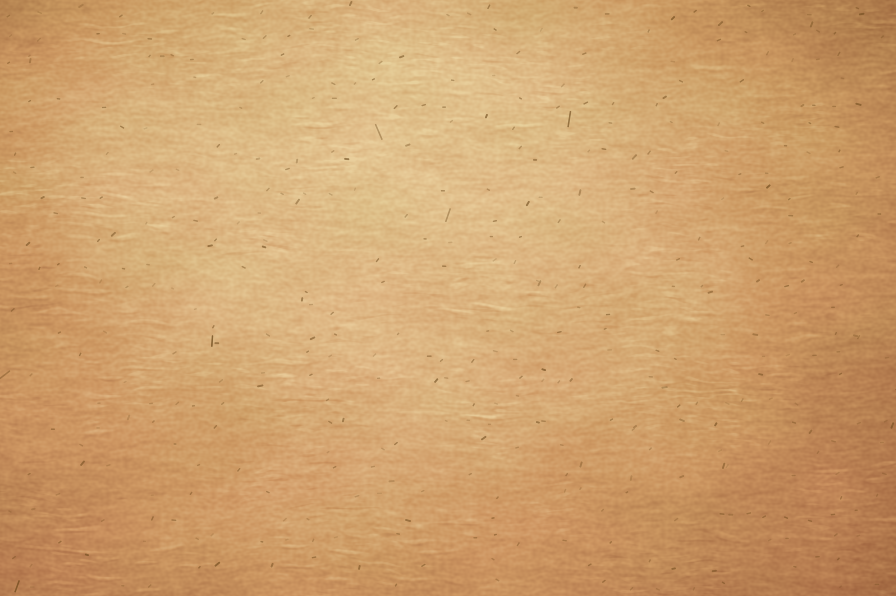
A WebGL 2 fragment shader for this texture:

```glsl
#version 300 es
precision highp float;

uniform vec2 u_resolution;
out vec4 fragColor;

const vec3 UMBER = vec3(0.64, 0.42, 0.26);
const vec3 TAN = vec3(0.80, 0.595, 0.38);
const vec3 CREAM = vec3(0.90, 0.78, 0.58);
const vec3 FIBRE = vec3(0.42, 0.28, 0.10);

vec3 hash3(vec2 cell) {
    vec3 h = fract(cell.xyx * vec3(0.1031, 0.1030, 0.0973));
    h += dot(h, h.yxz + 33.33);
    return fract((h.xxy + h.yzz) * h.zyx);
}

vec2 gradientAt(vec2 cell) {
    float angle = 6.2832 * hash3(cell).x;
    return vec2(cos(angle), sin(angle));
}

float gradientNoise(vec2 p) {
    vec2 i = floor(p), f = p - i;
    vec2 w = f * f * f * (f * (f * 6.0 - 15.0) + 10.0);
    vec2 e = vec2(1.0, 0.0);
    float a = dot(gradientAt(i), f);
    float b = dot(gradientAt(i + e.xy), f - e.xy);
    float c = dot(gradientAt(i + e.yx), f - e.yx);
    float d = dot(gradientAt(i + e.xx), f - e.xx);
    return mix(mix(a, b, w.x), mix(c, d, w.x), w.y);
}

float fbm(vec2 p, int octaves) {
    float sum = 0.0, amplitude = 1.0;
    for (int i = 0; i < octaves; i++) {
        sum += amplitude * gradientNoise(p);
        p = p * 2.03 + 17.3;
        amplitude *= 0.55;
    }
    return sum;
}

float segmentDistance(vec2 p, vec2 halfSpan) {
    float along = clamp(dot(p, halfSpan) / dot(halfSpan, halfSpan), -1.0, 1.0);
    return length(p - halfSpan * along);
}

// One short stroke in a random share of the grid cells
float strokes(vec2 p, float cells, float share, float halfLength, float radius, float tilt, float seed, float pixel) {
    vec2 cell = floor(p * cells);
    vec3 place = hash3(cell + seed);
    vec3 shape = hash3(cell + seed + 71.0);
    vec2 offset = (fract(p * cells) - mix(vec2(0.25), vec2(0.75), place.xy)) / cells;
    float angle = tilt + (shape.x - 0.5) * 1.8;
    vec2 halfSpan = halfLength * mix(0.4, 1.0, shape.y) * vec2(cos(angle), sin(angle));
    float d = segmentDistance(offset, halfSpan);
    float cover = 1.0 - smoothstep(radius - 0.6 * pixel, radius + 0.6 * pixel, d);
    return cover * step(place.z, share) * mix(0.35, 1.0, shape.z);
}

// Raised horizontal flakes, gathered in loose patches
float flakes(vec2 p, vec2 scale, float threshold) {
    float patches = smoothstep(-0.1, 0.35, fbm(p * vec2(3.5, 7.0) + scale, 2));
    return patches * smoothstep(threshold, threshold + 0.3, gradientNoise(p * scale));
}

// Broad light with its peak above the middle
float illumination(vec2 p, float aspect) {
    float d = length(p - vec2(0.44 * aspect, 0.74));
    float topShade = smoothstep(0.8, 1.02, p.y);
    float side = abs(p.x / aspect - 0.5) * 2.0;
    return 0.95 - 0.8 * pow(d, 1.5) - topShade * (0.10 + 0.12 * side * side);
}

vec3 paperColour(float tone) {
    vec3 lower = mix(UMBER, TAN, clamp(tone * 2.0, -0.3, 1.0));
    return mix(lower, CREAM, clamp(tone * 2.0 - 1.0, 0.0, 1.15));
}

void main() {
    vec2 p = gl_FragCoord.xy / u_resolution.y;
    float aspect = u_resolution.x / u_resolution.y;
    float pixel = 1.0 / u_resolution.y;

    // Gentle bends keep the horizontal grain irregular
    vec2 q = p;
    q.y += 0.025 * gradientNoise(p * vec2(3.0, 4.0)) + 0.006 * gradientNoise(p * vec2(15.0, 18.0));

    float tone = illumination(p, aspect);
    tone += 0.13 * fbm(q * vec2(2.5, 5.0) + 4.0, 3);
    tone += 0.10 * fbm(q * vec2(9.0, 65.0), 2);
    tone += 0.13 * gradientNoise(q * vec2(45.0, 150.0) + 31.0);
    tone += 0.12 * gradientNoise(p * vec2(130.0, 170.0) + 9.0);

    // Flakes catch light above and shade below
    vec2 lift = vec2(0.0, 0.0035);
    tone += 0.17 * flakes(q, vec2(16.0, 85.0), 0.16);
    tone -= 0.09 * flakes(q + lift, vec2(16.0, 85.0), 0.16);
    tone += 0.12 * flakes(q + 5.0, vec2(28.0, 130.0), 0.14);
    tone -= 0.13 * flakes(q + 11.0, vec2(24.0, 120.0), 0.22);

    vec3 colour = paperColour(tone);

    // Rosy low edges, olive along the top
    float hue = 0.9 * fbm(q * vec2(4.0, 8.0) + 40.0, 2) + 0.5 - p.y;
    colour += hue * vec3(0.012, -0.010, 0.004);

    // Embedded specks and a few upright fibres
    float marks = 0.5 * strokes(p, 26.0, 0.35, 0.003, 0.0012, 0.3, 3.0, pixel);
    marks = max(marks, 0.65 * strokes(p + 0.37, 13.0, 0.25, 0.004, 0.0016, 0.5, 19.0, pixel));
    marks = max(marks, 0.8 * strokes(p + 0.11, 5.0, 0.14, 0.014, 0.0013, 1.5, 47.0, pixel));
    colour = mix(colour, FIBRE, marks);

    fragColor = vec4(clamp(colour, 0.0, 1.0), 1.0);
}
```
